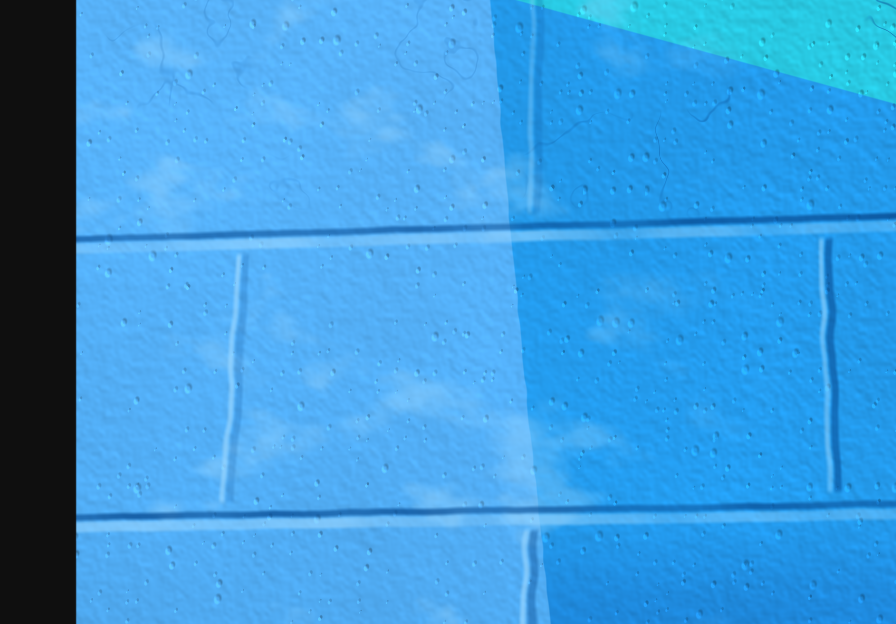
Write a Shadertoy shader that draws this texture.

```glsl
// A painted block wall: pale and mid blue paint, a teal wedge and a black side strip.
// Blocks come from a slightly skewed running-bond grid; grooves, pits and grain
// are lit from the upper right, then cracks and chalky scuffs are laid on top.

const vec3 BLACK = vec3(0.06);
const vec3 PALE_BLUE = vec3(0.33, 0.69, 0.97);
const vec3 MID_BLUE = vec3(0.14, 0.61, 0.93);
const vec3 TEAL = vec3(0.16, 0.79, 0.89);
const vec3 GROOVE_SHADE = vec3(0.03, 0.30, 0.58);
const vec3 GROOVE_LIGHT = vec3(0.60, 0.84, 1.0);
const float STRIP_WIDTH = 0.122;
const float ROW_HEIGHT = 0.446;
const float BLOCK_WIDTH = 0.973;

float hash(vec2 p) {
    return fract(sin(dot(p, vec2(127.1, 311.7))) * 43758.5453);
}

float noise(vec2 p) {
    vec2 i = floor(p), f = fract(p);
    f = f * f * (3.0 - 2.0 * f);
    return mix(mix(hash(i), hash(i + vec2(1, 0)), f.x),
               mix(hash(i + vec2(0, 1)), hash(i + vec2(1, 1)), f.x), f.y);
}

float fbm(vec2 p) {
    float sum = 0.0, amp = 0.5;
    for (int i = 0; i < 4; i++) {
        sum += amp * noise(p);
        p = mat2(1.6, 1.2, -1.2, 1.6) * p + 7.3;
        amp *= 0.5;
    }
    return sum;
}

// Soft stripe of a given half width around a centre
float band(float x, float centre, float halfWidth, float soft) {
    return 1.0 - smoothstep(halfWidth - soft, halfWidth + soft, abs(x - centre));
}

// Depth of randomly placed small holes, at most one per cell
float pits(vec2 p, float scale, float density) {
    vec2 cell = floor(p * scale), local = fract(p * scale);
    vec2 centre = 0.3 + 0.4 * vec2(hash(cell + 3.1), hash(cell + 8.7));
    float radius = mix(0.10, 0.28, hash(cell + 5.3));
    float d = length((local - centre) * vec2(1.0, 0.75));
    return step(hash(cell), density) * (1.0 - smoothstep(radius * 0.3, radius, d));
}

// Relief of the painted surface; rough runs from 0 to 1
float relief(vec2 p, float rough) {
    float grain = 0.55 * noise(p * 75.0) + 0.35 * noise(p * 140.0 + 4.0);
    float holes = pits(p, 38.0, 0.07 + 0.12 * rough) + 0.6 * pits(p + 0.37, 65.0, 0.10);
    return grain * (0.8 + 0.4 * rough) + 0.5 * fbm(p * 18.0) - 1.1 * holes;
}

// Thin broken contour lines
float cracks(vec2 p, float scale, float width) {
    float line = abs(fbm(p * scale) - 0.47);
    return (1.0 - smoothstep(0.0, width, line)) * smoothstep(0.50, 0.68, noise(p * 9.0 + 2.0));
}

// Paint areas with slanted, antialiased borders
vec3 paint(vec2 p, float px) {
    float border = 0.883 - 0.112 * p.y + 0.015 * p.y * p.y + 0.003 * (noise(p * 40.0) - 0.5);
    vec3 pale = PALE_BLUE + 0.035 * (p.y - 0.5);
    vec3 mid = MID_BLUE - vec3(0.02, 0.07, 0.06) * smoothstep(0.2, 0.0, p.y);
    vec3 col = mix(pale, mid, smoothstep(-px, px, p.x - border));
    float wedge = p.y - 1.0 + 0.274 * (p.x - 0.827);
    return mix(col, TEAL, smoothstep(-px, px, wedge));
}

// Grooves: x is the shaded amount, y the lit amount
vec2 grooves(vec2 p, float px) {
    float d = p.x - STRIP_WIDTH;
    float k = (p.y - 0.165 - 0.016 * d) / (ROW_HEIGHT + 0.012 * d);
    float soft = 0.003 + px * 0.5;
    float wear = noise(p * vec2(9.0, 14.0));

    // Bed joints between rows
    float dy = (k - round(k)) * ROW_HEIGHT + 0.004 * (fbm(p * 16.0) - 0.5);
    float bedShade = band(dy, 0.006, 0.005, soft) * (0.55 + 0.45 * wear);
    float bedLight = band(dy, -0.010, 0.008, soft) * (0.30 + 0.45 * noise(p * 13.0 + 5.0));

    // Head joints, shifted by half a block in alternate rows
    float row = floor(k);
    float col = (p.x - 0.850 - 0.006 * k) / (BLOCK_WIDTH - 0.042 * k);
    col += 0.5 * mod(row + 1.0, 2.0);
    float dx = (col - round(col)) * BLOCK_WIDTH + 0.007 * (noise(p * 24.0) - 0.5);
    float inside = smoothstep(0.020, 0.032, abs(dy));
    float strength = row > 0.5 ? 0.45 : 1.0;
    float headShade = band(dx, 0.006, 0.006, soft) * (0.25 + 0.45 * smoothstep(0.3, 1.3, p.x));
    float headLight = band(dx, -0.007, 0.004, soft) * (0.65 + 0.35 * wear);
    return vec2(bedShade, bedLight) + inside * strength * vec2(headShade, headLight);
}

void mainImage(out vec4 fragColor, in vec2 fragCoord) {
    vec2 p = fragCoord / iResolution.y;
    float px = 1.0 / iResolution.y;
    float rough = smoothstep(0.75, 1.3, p.x);

    // Base paint with slow tone changes and lit relief
    vec3 col = paint(p, px) * (0.96 + 0.08 * fbm(p * 5.0));
    vec2 toLight = vec2(0.0025, 0.0035);
    float lit = relief(p, rough) - relief(p + toLight, rough);
    col *= 1.0 + 0.22 * clamp(lit, -1.2, 0.8);

    // Chalky scuffs on the pale side, cracks toward the upper right
    float scuff = smoothstep(0.58, 0.78, fbm(p * vec2(7.0, 11.0) + 3.0));
    col = mix(col, GROOVE_LIGHT, 0.45 * scuff * (1.0 - rough));
    float crackArea = smoothstep(0.62, 0.75, p.y) * (0.3 + 0.7 * rough);
    col = mix(col, GROOVE_SHADE, 0.45 * crackArea * cracks(p, 7.0, 0.012));

    // Grooves, then the flat strip at the left
    vec2 groove = clamp(grooves(p, px), 0.0, 1.0);
    col = mix(col, GROOVE_LIGHT, 0.85 * groove.y * (1.0 - 0.3 * rough));
    col = mix(col, GROOVE_SHADE, 0.85 * groove.x);
    col = mix(BLACK, col, smoothstep(-px, px, p.x - STRIP_WIDTH));
    fragColor = vec4(col, 1.0);
}
```
